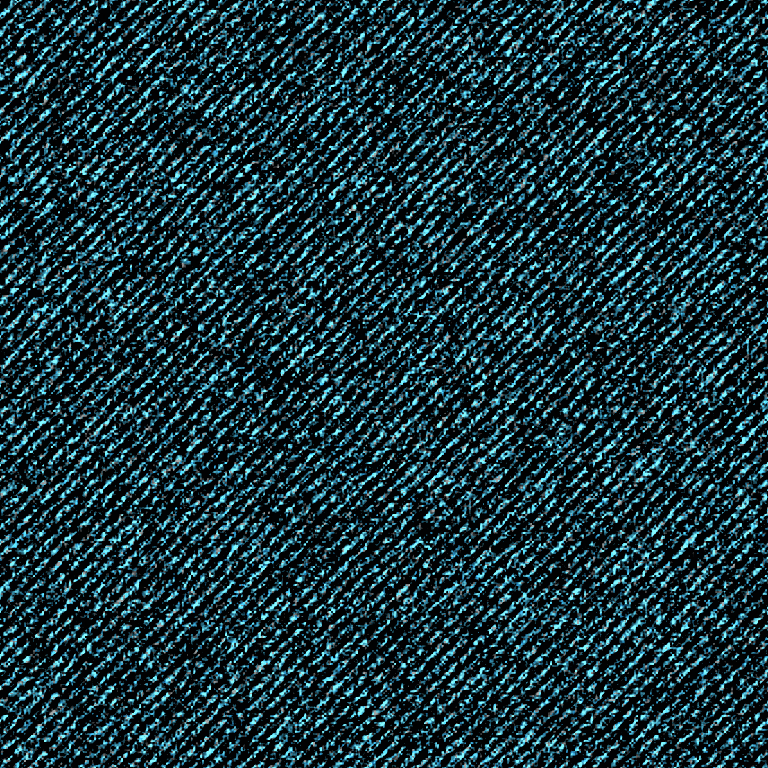
Reproduce this texture procedurally as a three.js fragment shader.

```glsl
varying vec2 vUv;

const float TWILL_LINES = 48.0;
const float GRAIN_CELLS = 340.0;
const float TAU = 6.2831853;

const vec3 SHADOW = vec3(0.003, 0.008, 0.010);
const vec3 DEEP_TEAL = vec3(0.08, 0.22, 0.26);
const vec3 MID_TEAL = vec3(0.15, 0.41, 0.50);
const vec3 LIGHT_TEAL = vec3(0.26, 0.63, 0.74);
const vec3 PALE_CYAN = vec3(0.52, 0.98, 1.0);

float hash(vec2 cell, float seed) {
  vec3 p = fract(vec3(cell.xyx + seed * 17.3) * vec3(0.1031, 0.1030, 0.0973));
  p += dot(p, p.yzx + 33.33);
  return fract((p.x + p.y) * p.z);
}

// Softness 0.5 blends across whole cells, smaller values keep them crisp
float cellNoise(vec2 p, float softness, float seed) {
  vec2 cell = floor(p);
  vec2 f = smoothstep(0.5 - softness, 0.5 + softness, fract(p));
  float low = mix(hash(cell, seed), hash(cell + vec2(1.0, 0.0), seed), f.x);
  float high = mix(hash(cell + vec2(0.0, 1.0), seed), hash(cell + 1.0, seed), f.x);
  return mix(low, high, f.y);
}

// Diagonal ridges, slightly bent by uneven yarn
float twill(vec2 uv, float lines) {
  float bend = 0.25 * (cellNoise(uv * 28.0, 0.5, 1.0) - 0.5);
  return cos(TAU * ((uv.x - uv.y) * lines + bend));
}

// Short thin fibres lying along the ridges
float fibres(vec2 uv, float lines) {
  vec2 along = vec2((uv.x - uv.y) * 5.0, (uv.x + uv.y) * 1.7) * lines;
  return cellNoise(along + 500.0, 0.4, 2.0) - 0.5;
}

vec3 yarnRamp(float level) {
  vec3 color = mix(SHADOW, DEEP_TEAL, smoothstep(-0.04, 0.09, level));
  color = mix(color, MID_TEAL, clamp((level - 0.09) / 0.14, 0.0, 1.0));
  color = mix(color, LIGHT_TEAL, clamp((level - 0.23) / 0.16, 0.0, 1.0));
  return mix(color, PALE_CYAN, clamp((level - 0.39) / 0.22, 0.0, 1.0));
}

void main() {
  vec2 grainUv = vUv * GRAIN_CELLS;

  // Weave height with crisp grain and faint wear
  float grain = cellNoise(grainUv, 0.3, 3.0) - 0.5;
  float wear = cellNoise(vUv * 14.0, 0.5, 4.0) - 0.5;
  float level = 0.31 * twill(vUv, TWILL_LINES)
              + 0.68 * fibres(vUv, TWILL_LINES)
              + 1.02 * grain + 0.03 * wear - 0.035;
  vec3 color = yarnRamp(level);

  // Dye variation: bluer threads and undyed grey flecks
  float blueness = smoothstep(0.6, 0.95, cellNoise(grainUv, 0.3, 5.0));
  color *= mix(vec3(1.0), vec3(0.65, 0.92, 1.08), blueness);
  float fleck = smoothstep(0.74, 0.80, cellNoise(grainUv, 0.3, 6.0));
  float grey = dot(color, vec3(0.30, 0.40, 0.10));
  color = mix(color, vec3(grey), fleck * 0.95);

  gl_FragColor = vec4(color, 1.0);
}
```
